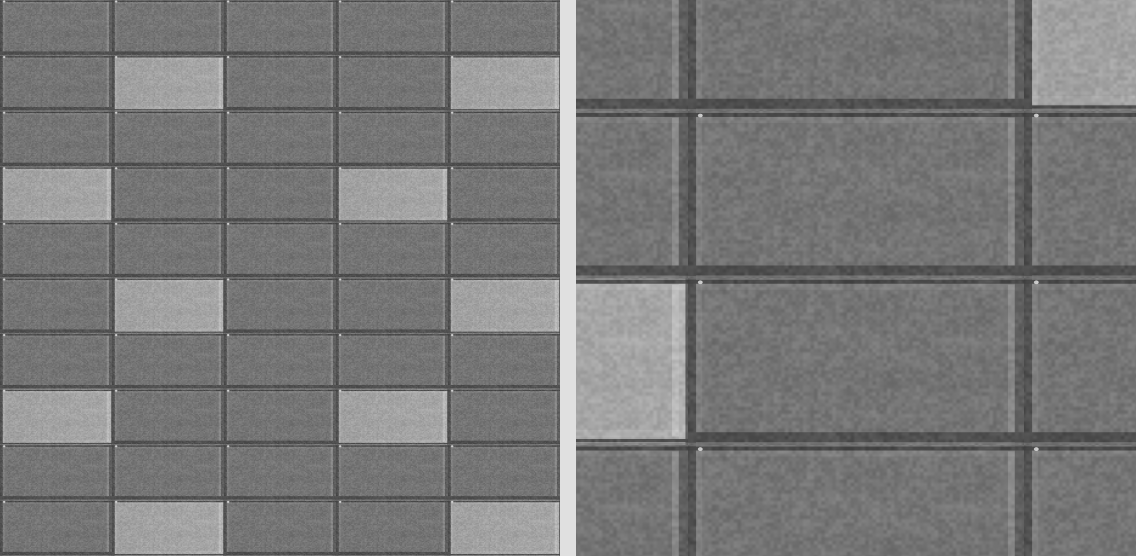
Left, the full canvas; right, a detail of the centre.
Write a WebGL 2 fragment shader that draws this texture.

```glsl
#version 300 es
precision highp float;
// Stacked grey bevelled bricks, five across and ten down, with scattered pale bricks.

uniform vec2 u_resolution;
out vec4 fragColor;

const vec2 GRID = vec2(5.0, 10.0);
const vec2 BRICK = vec2(2.0, 1.0); // brick size in row heights
const float DARK_FACE = 0.457;
const float PALE_FACE = 0.638;
const float JOINT = 0.315;
const float GROOVE = 0.27;
const float BEVEL = 0.37;

float hash(vec2 p) {
    return fract(sin(dot(p, vec2(127.1, 311.7))) * 43758.5453);
}

float noise(vec2 p) {
    vec2 i = floor(p);
    vec2 f = fract(p);
    f = f * f * (3.0 - 2.0 * f);
    float low = mix(hash(i), hash(i + vec2(1.0, 0.0)), f.x);
    float high = mix(hash(i + vec2(0.0, 1.0)), hash(i + 1.0), f.x);
    return mix(low, high, f.y);
}

// Soft-edged coverage of the interval from a to b.
float band(float x, float a, float b, float soft) {
    return smoothstep(a - soft, a + soft, x) - smoothstep(b - soft, b + soft, x);
}

// Pale bricks sit in every second row, every third column, shifted in turn.
float isPale(vec2 cell) {
    float oddRow = mod(cell.y, 2.0);
    float shift = mod(cell.y, 4.0) < 2.0 ? 1.0 : 0.0;
    return oddRow * (1.0 - step(0.5, mod(cell.x - shift, 3.0)));
}

// Fine stone grain plus faint wider mottling.
float grain(vec2 p) {
    return (noise(p * 46.0) - 0.5) * 0.085
         + (noise(p * 19.0 + 31.0) - 0.5) * 0.035
         + (noise(p * 5.0 + 73.0) - 0.5) * 0.016;
}

// Grey level of one brick; p runs right and down from its upper left corner.
float brick(vec2 p, float pale, float soft) {
    float face = mix(DARK_FACE, PALE_FACE, pale);
    float shade = face + mix(0.0, 0.012, pale) * (p.x - 1.0);

    // Lit inner edges of the bevel
    shade += 0.035 * band(p.x, 0.05, 0.085, soft);
    shade += 0.035 * band(p.y, 0.035, 0.07, soft);
    shade += 0.075 * band(p.x, 1.905, 1.945, soft) * band(p.y, 0.04, 0.95, soft);
    shade += 0.04 * pale * band(p.x, 1.945, 1.985, soft);
    shade += 0.03 * pale * band(p.y, 0.91, 0.955, soft);

    // Shadowed right and lower bevels, narrower on pale bricks
    float rightEdge = mix(1.945, 1.985, pale);
    float lowerEdge = mix(0.925, 0.965, pale);
    shade = mix(shade, BEVEL, band(p.x, rightEdge, 2.1, soft));
    shade = mix(shade, JOINT, band(p.y, lowerEdge, 0.985, soft));

    // Left joint, upper groove and the thin lit line between rows
    shade = mix(shade, JOINT, band(p.x, -0.1, 0.048, soft));
    shade = mix(shade, GROOVE, band(p.y, 0.01, 0.034, soft) * 0.9);
    float rowLine = band(p.y, -0.1, 0.009, soft) + band(p.y, 0.987, 1.1, soft);
    shade = mix(shade, 0.46, rowLine * 0.75);

    // Chipped highlight at the upper left corner
    float chip = length((p - vec2(0.073, 0.026)) * vec2(0.8, 1.0));
    return mix(shade, 0.80, 1.0 - smoothstep(0.008, 0.008 + 2.0 * soft, chip));
}

void main() {
    vec2 uv = gl_FragCoord.xy / u_resolution;
    vec2 grid = vec2(uv.x, 1.0 - uv.y) * GRID;
    vec2 cell = floor(grid);
    vec2 p = fract(grid) * BRICK;
    float soft = 0.55 * GRID.y / u_resolution.y;
    float shade = brick(p, isPale(cell), soft) + grain(p);
    fragColor = vec4(vec3(clamp(shade, 0.0, 1.0)), 1.0);
}
```
